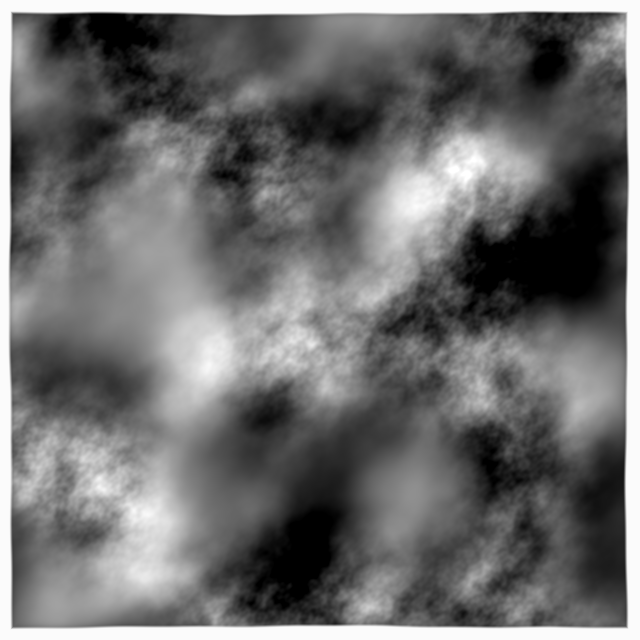
A WebGL 2 fragment shader for this texture:

```glsl
#version 300 es
precision highp float;
// Soft grey clouds inside a thin white frame with a slightly wavy edge.
// Clouds are layered gradient noise whose fine detail fades in and out
// across the canvas; layered sines bend the frame.
uniform vec2 u_resolution;
out vec4 fragColor;

vec2 gradientAt(vec2 cell) {
  vec3 q = fract(cell.xyx * vec3(0.1031, 0.1030, 0.0973));
  q += dot(q, q.yzx + 33.33);
  float angle = 6.2832 * fract((q.x + q.y) * q.z);
  return vec2(cos(angle), sin(angle));
}

float gradientNoise(vec2 p) {
  vec2 cell = floor(p), f = fract(p);
  vec2 blend = f * f * f * (f * (f * 6.0 - 15.0) + 10.0);
  float a = dot(gradientAt(cell), f);
  float b = dot(gradientAt(cell + vec2(1, 0)), f - vec2(1, 0));
  float c = dot(gradientAt(cell + vec2(0, 1)), f - vec2(0, 1));
  float d = dot(gradientAt(cell + vec2(1, 1)), f - vec2(1, 1));
  return mix(mix(a, b, blend.x), mix(c, d, blend.x), blend.y);
}

// Sum of octaves; gain sets how rough the result is.
float clouds(vec2 p, float gain) {
  mat2 turn = mat2(0.8, 0.6, -0.6, 0.8);
  float sum = 0.0, amplitude = 1.0;
  for (int i = 0; i < 6; i++) {
    sum += amplitude * gradientNoise(p);
    p = turn * p * 2.0 + vec2(17.3, 9.1);
    amplitude *= gain;
  }
  return sum;
}

// Small bend of a frame side along its length.
float wobble(float t, float phase) {
  return 0.0015 * sin(t * 7.0 + phase) + 0.0008 * sin(t * 19.0 + phase * 2.3)
       + 0.0004 * sin(t * 47.0 + phase * 4.1);
}

void main() {
  vec2 uv = gl_FragCoord.xy / u_resolution;

  // Cloud masses, stretched a little along the rising diagonal
  vec2 diagonal = vec2(uv.x + uv.y, uv.y - uv.x) * 0.7071;
  vec2 p = diagonal * vec2(3.3, 4.2) + vec2(41.7, 23.4);
  float gain = clamp(0.49 + 0.5 * gradientNoise(uv * 4.0 + 71.5), 0.28, 0.64);
  float grey = clamp(0.39 + 0.86 * clouds(p, gain), 0.0, 1.0);

  // Distance inward from the nearest bent side
  float left = uv.x - 0.017 - wobble(uv.y, 0.6);
  float right = 0.979 - uv.x + wobble(uv.y, 2.9);
  float bottom = uv.y - 0.021 - wobble(uv.x, 4.4);
  float top = 0.979 - uv.y + wobble(uv.x, 1.7);
  float inside = min(min(left, right), min(bottom, top));

  // Faint dark rim, then the white frame
  grey *= 1.0 - 0.25 * exp(-max(inside, 0.0) / 0.004);
  grey = mix(0.985, grey, smoothstep(-0.003, 0.003, inside));
  fragColor = vec4(vec3(grey), 1.0);
}
```
